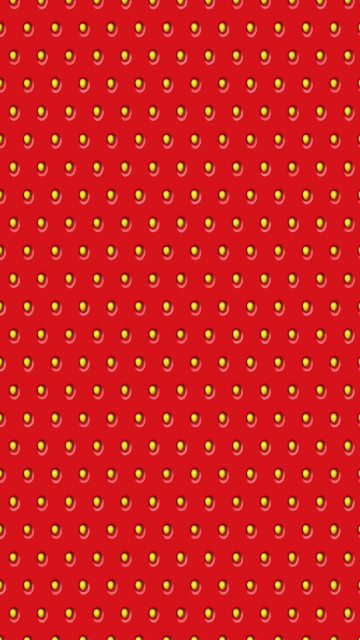
A Shadertoy shader for this pattern:

```glsl
// Strawberry skin: staggered rows of yellow seeds set in embossed red pits.

const float SEEDS_ACROSS = 12.91;
const vec2 GRID_ORIGIN = vec2(0.968, -0.04);
const vec2 SHINE_DIR = vec2(0.5, -0.866);

const vec3 SKIN = vec3(0.84, 0.07, 0.10);
const vec3 SHADOW = vec3(0.50, 0.035, 0.03);
const vec3 SHINE = vec3(0.96, 0.50, 0.51);
const vec3 YELLOW = vec3(0.93, 0.91, 0.14);
const vec3 GOLD = vec3(0.80, 0.64, 0.19);
const vec3 BROWN = vec3(0.55, 0.27, 0.07);

float hash(vec2 cell) {
    return fract(sin(dot(cell, vec2(127.1, 311.7))) * 4375.85);
}

// Layered sines make each pit rim slightly uneven.
float wobble(vec2 p, float phase) {
    return 0.6 * sin(p.x * 17.0 + phase) + 0.4 * sin(p.y * 23.0 - phase * 1.7);
}

// Approximate signed distance to an egg, narrower at its lower end.
float eggDistance(vec2 p, vec2 radius, float taper) {
    p.x /= 1.0 + taper * clamp(p.y / radius.y, -1.0, 1.0);
    return (length(p / radius) - 1.0) * min(radius.x, radius.y);
}

float cover(float dist, float blur) {
    return 1.0 - smoothstep(-blur, blur, dist);
}

// Pit: dark upper-left wall and a pale crescent on the lower-right lip.
vec3 shadePit(vec3 color, vec2 p, float seed, float blur) {
    vec2 q = (p - vec2(0.035, -0.035)) / vec2(0.205, 0.285);
    float r = length(q) + 0.035 * wobble(p, seed * 6.283);
    float facing = dot(q, SHINE_DIR) / max(length(q), 0.001);

    float inside = 1.0 - smoothstep(0.72, 1.12, r);
    float wall = inside * (1.0 - smoothstep(-0.45, 0.6, dot(q, SHINE_DIR)));
    color = mix(color, SHADOW, 0.85 * wall);

    float width = 0.15 + blur * 2.0;
    float lip = 1.0 - smoothstep(0.3 * width, 1.3 * width, abs(r - 0.9));
    lip *= smoothstep(-0.15, 0.75, facing);
    return mix(color, SHINE, lip * mix(0.72, 0.95, seed));
}

// Seed: brown edge, gold body and a bright core toward the upper left.
vec3 shadeSeed(vec3 color, vec2 p, float seed, float blur) {
    vec2 radius = vec2(0.115, 0.165) * vec2(1.0, mix(0.9, 1.04, seed));
    float body = eggDistance(p, radius, 0.16);
    float core = eggDistance(p - vec2(-0.01, 0.012), radius * 0.78, 0.16);

    float contact = 1.0 - smoothstep(0.0, 0.055, body);
    color = mix(color, SHADOW * 0.75, 0.65 * contact);
    float lowerRight = smoothstep(-0.02, 0.14, dot(p, SHINE_DIR));
    vec3 edge = mix(BROWN, GOLD, 0.35 + 0.3 * lowerRight);
    vec3 face = mix(YELLOW, GOLD, 0.55 * lowerRight);
    face += 0.12 * exp(-dot(p - vec2(-0.03, 0.05), p - vec2(-0.03, 0.05)) * 700.0);
    vec3 kernel = mix(edge, face, cover(core, blur + 0.012));
    return mix(color, kernel, cover(body, blur));
}

void mainImage(out vec4 fragColor, in vec2 fragCoord) {
    float unitsPerPixel = SEEDS_ACROSS / iResolution.x;
    float blur = 0.7 * unitsPerPixel;
    vec2 grid = fragCoord * unitsPerPixel - GRID_ORIGIN;

    // Every second row is shifted by half a step.
    float row = floor(grid.y + 0.5);
    grid.x += 0.5 * mod(row, 2.0);
    vec2 cell = vec2(floor(grid.x + 0.5), row);
    vec2 p = grid - cell;
    float seed = hash(cell);

    vec3 color = shadePit(SKIN, p, seed, blur);
    color = shadeSeed(color, p, seed, blur);
    fragColor = vec4(clamp(color, 0.0, 1.0), 1.0);
}
```
